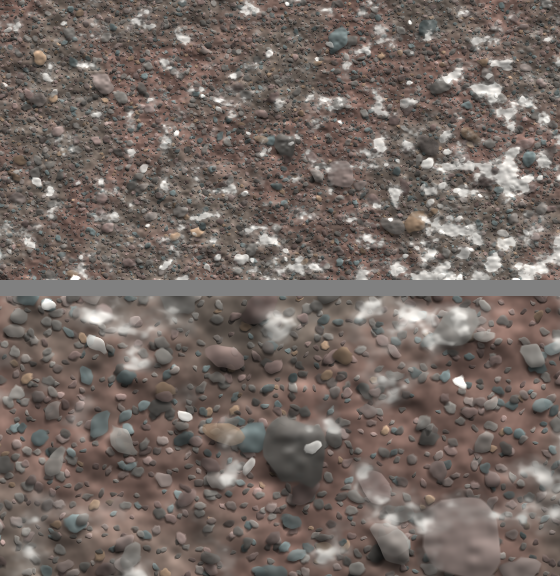
Top: the whole. Bottom: its middle third, enlarged.
Write a Shadertoy shader that draws this texture.

```glsl
// Stony volcanic soil: layers of jittered, angular stones from fine grit to
// cobbles, each lit from above with a shadow below, over noise-toned earth.
// Pale mineral crust and flecks gather toward the bottom and the right.

#define EARTH       vec3(0.375, 0.350, 0.335)
#define WARM_GRAY   vec3(1.03, 1.00, 0.96)
#define RUST        vec3(1.13, 0.97, 0.93)
#define SLATE       vec3(0.92, 1.02, 1.02)
#define TAN         vec3(1.30, 1.10, 0.92)
#define PALE        vec3(0.80, 0.79, 0.77)
#define LIGHT       vec2(0.35, 0.94)
#define SHADOW      0.52
#define ROUGHNESS   0.34

vec3 hash3(vec2 p) {
    vec3 q = fract(vec3(p.xyx) * vec3(0.1031, 0.1030, 0.0973));
    q += dot(q, q.yxz + 33.33);
    return fract((q.xxy + q.yzz) * q.zyx);
}

float noise(vec2 p) {
    vec2 i = floor(p), f = fract(p);
    f = f * f * (3.0 - 2.0 * f);
    float low  = mix(hash3(i).x, hash3(i + vec2(1, 0)).x, f.x);
    float high = mix(hash3(i + vec2(0, 1)).x, hash3(i + vec2(1, 1)).x, f.x);
    return mix(low, high, f.y);
}

float fbm(vec2 p) {
    float sum = 0.0, amp = 0.533;
    for (int i = 0; i < 4; i++) {
        sum += amp * noise(p);
        p = mat2(1.6, 1.2, -1.2, 1.6) * p + 17.3;
        amp *= 0.5;
    }
    return sum;
}

// Where the pale crust gathers, 0 to 1
float crustZone(vec2 p) {
    float bottom = (1.0 - smoothstep(0.0, 0.25, p.y)) * smoothstep(0.2, 0.8, p.x);
    float right = smoothstep(1.0, 1.8, p.x) * (1.0 - smoothstep(0.65, 1.0, p.y));
    return clamp(bottom + 0.7 * right, 0.0, 1.0);
}

vec3 rockColor(vec3 r) {
    vec3 tint = mix(WARM_GRAY, RUST, smoothstep(0.5, 0.95, r.y));
    tint = mix(tint, SLATE, step(r.y, 0.16));
    tint = mix(tint, TAN, step(0.94, r.z));
    return mix(0.28, 0.49, r.x) * tint;
}

// Scatters stones on a grid of the given density; pale turns them into flecks
void stones(inout vec3 col, vec2 p, float density, float cover, float seed, float pale) {
    vec2 g = p * density, cell = floor(g);
    vec2 wobble = 0.22 * (vec2(noise(g * 2.7 + seed), noise(g * 2.7 - seed + 90.0)) - 0.5);
    for (int y = -1; y <= 1; y++)
    for (int x = -1; x <= 1; x++) {
        vec2 id = cell + vec2(x, y);
        vec3 place = hash3(id + seed), form = hash3(id + seed + 57.0);
        if (place.z > cover) continue;

        vec2 d = g - id - 0.5 - 0.8 * (place.xy - 0.5) + wobble;
        float radius = mix(0.22, 0.52, form.y * form.y);
        float angle = (form.x - 0.5) * 2.2;
        mat2 turn = mat2(cos(angle), -sin(angle), sin(angle), cos(angle));
        vec2 stretch = vec2(1.2, mix(0.65, 1.0, form.z)) * radius;
        vec2 q = turn * d / stretch;
        vec2 s = turn * (d + LIGHT * radius * 0.45) / stretch;

        // Blend of ellipse and chipped box gives an angular outline
        vec2 a = abs(q);
        float edge = mix(length(q), max(max(a.x, a.y), 0.75 * (a.x + a.y)), 0.6);
        float soft = clamp(1.1 * density / (iResolution.y * radius), 0.05, 0.8);
        float body = 1.0 - smoothstep(1.0 - soft, 1.0 + soft, edge);
        float shade = 1.0 - smoothstep(0.55, 1.25, length(s));

        float facing = dot(d, LIGHT) / radius;
        float lit = 1.0 + 0.32 * clamp(facing, -1.0, 0.8) * smoothstep(0.1, 0.9, edge);
        vec3 rock = rockColor(hash3(id + seed + 113.0));
        rock = mix(rock, PALE * mix(0.85, 1.1, form.z), pale);
        col *= 1.0 - SHADOW * shade * (1.0 - 0.6 * pale);
        col = mix(col, rock * lit, body * mix(0.75, 1.0, form.z));
    }
}

// Light on rough ground: slope toward the light over several scales
float relief(vec2 p) {
    float sum = 0.0, scale = 24.0;
    for (int i = 0; i < 3; i++) {
        vec2 q = p * vec2(0.8, 1.0) * scale + float(i) * 31.0;
        sum += noise(q) - noise(q + LIGHT * 0.65);
        scale *= 1.95;
    }
    return sum;
}

void mainImage(out vec4 fragColor, in vec2 fragCoord) {
    vec2 p = fragCoord / iResolution.y;
    float zone = crustZone(p);

    // Earth with broad rusty and gray patches
    float patches = fbm(p * 4.0 + 5.0);
    vec3 col = EARTH * mix(WARM_GRAY, RUST, smoothstep(0.4, 0.65, patches));
    col *= 0.7 + 0.6 * fbm(p * 30.0);

    // Grit, gravel, pebbles, and cobbles clustered at the right
    float cluster = 1.0 - smoothstep(0.1, 0.45, length(p - vec2(1.8, 0.42)));
    stones(col, p, 78.0, 0.65, 11.0, 0.0);
    stones(col, p, 46.0, 0.42, 203.0, 0.0);
    stones(col, p, 25.0, 0.17, 331.0, 0.0);
    stones(col, p, 13.0, 0.07 + 0.2 * cluster, 467.0, 0.0);
    stones(col, p, 7.5, 0.02 + 0.5 * cluster, 593.0, 0.0);

    // Dusty film, ragged crust and bright flecks
    float crust = fbm(p * vec2(17.0, 22.0) + 40.0) + 0.17 * zone;
    col = mix(col, PALE * 0.75, 0.4 * smoothstep(0.56, 0.76, crust));
    col = mix(col, PALE, 0.85 * smoothstep(0.71, 0.81, crust));
    stones(col, p, 34.0, 0.015 + 0.04 * zone, 701.0, 1.0);
    stones(col, p, 21.0, 0.006 + 0.035 * zone, 809.0, 1.0);

    col *= 1.0 + ROUGHNESS * relief(p);
    col *= 0.94 + 0.24 * fbm(p * 3.0 + 70.0);
    fragColor = vec4(clamp(col, 0.0, 1.0), 1.0);
}
```
